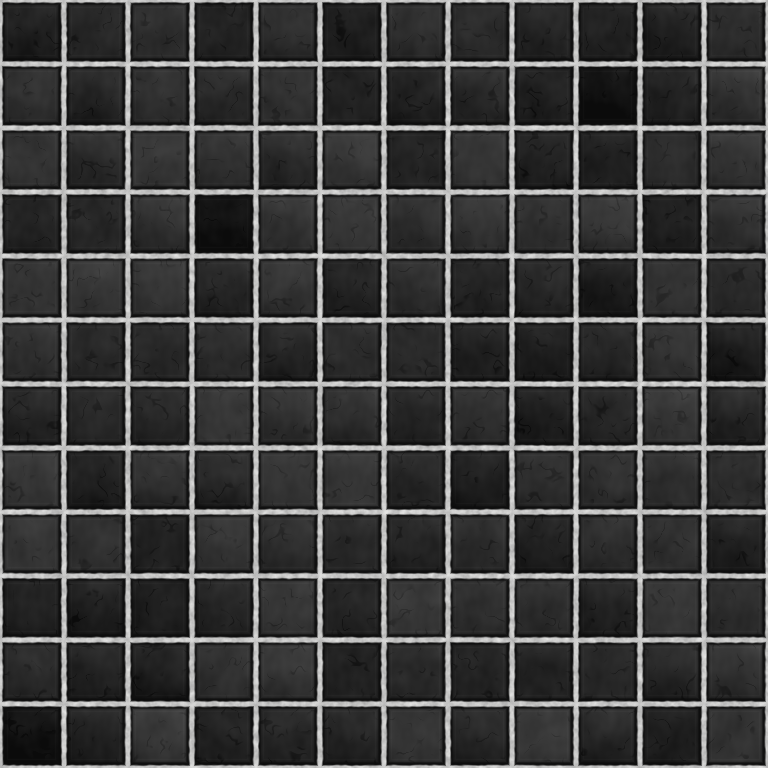
A three.js fragment shader for this texture:

```glsl
// Square black mosaic tiles with dark bevelled rims, faint cracks and pale mottled grout.
varying vec2 vUv;

const float TILES = 12.0;
const float GROUT_HALF = 0.041;   // half grout width, in tiles
const float EDGE_SOFT = 0.019;    // edge smoothing, in tiles
const vec3 GROUT_DARK = vec3(0.58);
const vec3 GROUT_LIGHT = vec3(0.91, 0.91, 0.905);
const vec3 RIM_COLOR = vec3(0.045);

float hash(vec2 p, float seed) {
  vec3 q = fract(vec3(p.xyx + seed * 1.37) * vec3(0.1031, 0.1030, 0.0973));
  q += dot(q, q.yzx + 33.33);
  return fract((q.x + q.y) * q.z);
}

// Gradient noise that wraps after a whole number of cells, about -1 to 1
float cornerSlope(vec2 cell, vec2 offset, float period) {
  float angle = 6.28318 * hash(mod(cell, period), 5.0);
  return dot(vec2(cos(angle), sin(angle)), offset);
}

float gradientNoise(vec2 p, float period) {
  vec2 i = floor(p);
  vec2 f = fract(p);
  vec2 u = f * f * f * (f * (f * 6.0 - 15.0) + 10.0);
  vec2 e = vec2(1.0, 0.0);
  float low = mix(cornerSlope(i, f, period),
                  cornerSlope(i + e.xy, f - e.xy, period), u.x);
  float high = mix(cornerSlope(i + e.yx, f - e.yx, period),
                   cornerSlope(i + e.xx, f - e.xx, period), u.x);
  return 1.4 * mix(low, high, u.y);
}

float fbm(vec2 p, float period) {
  float sum = 0.0;
  float gain = 0.6;
  for (int i = 0; i < 3; i++) {
    sum += gain * gradientNoise(p, period);
    p *= 2.0;
    period *= 2.0;
    gain *= 0.5;
  }
  return sum;
}

// Distance inward from the border of a centred box
float boxInset(vec2 p, float halfSize) {
  vec2 d = halfSize - abs(p);
  return min(d.x, d.y);
}

// Thin broken lines along the zero level of warped noise
float cracks(vec2 p, float period) {
  vec2 warp = vec2(gradientNoise(p * 2.0 + 7.0, period),
                   gradientNoise(p * 2.0 + 31.0, period));
  float line = abs(gradientNoise(p + 0.35 * warp, period));
  float broken = smoothstep(0.0, 0.35, gradientNoise(p * 1.0 + 53.0, period));
  return broken * (1.0 - smoothstep(0.02, 0.10, line));
}

// Grey level of one tile face; local runs from -0.5 to 0.5
float tileShade(vec2 local, vec2 id) {
  vec2 shift = floor(100.0 * vec2(hash(id, 1.0), hash(id, 2.0)));
  float tone = mix(0.115, 0.215, hash(id, 3.0));
  tone -= 0.055 * smoothstep(0.86, 0.96, hash(id, 4.0));

  // Sheen brightens towards the upper right, by a different amount per tile
  float sheen = mix(0.02, 0.11, hash(id, 6.0));
  tone += sheen * (local.y + 0.35 * local.x);

  tone += 0.045 * fbm(local * 1.8 + shift + 0.5, 256.0);
  tone += 0.012 * gradientNoise(local * vec2(9.0, 5.0) + shift, 256.0);
  tone -= 0.045 * cracks(local * 3.2 + shift, 256.0);
  return clamp(tone, 0.045, 0.30);
}

void main() {
  vec2 grid = vUv * TILES;
  vec2 id = mod(floor(grid), TILES);
  vec2 local = fract(grid) - 0.5;

  // Tile face and rim, thicker at the right and bottom
  vec3 color = vec3(tileShade(local, id));
  float rimInset = boxInset(local - vec2(-0.008, 0.008), 0.5);
  float rim = 1.0 - smoothstep(0.062, 0.105, rimInset);
  color = mix(color, RIM_COLOR, 0.85 * rim);

  // Faint inner bevel line
  float bevel = 1.0 - smoothstep(0.0, 0.02, abs(rimInset - 0.125));
  color += 0.018 * bevel;

  // Grout with rough edges and mottled tone
  float rough = gradientNoise(vUv * 132.0, 132.0);
  float inset = boxInset(local, 0.5) + 0.009 * rough;
  float grout = 1.0 - smoothstep(GROUT_HALF - EDGE_SOFT, GROUT_HALF + EDGE_SOFT, inset);
  float mottle = 0.62 + 0.5 * fbm(vUv * 96.0 + 0.3, 96.0);
  vec3 groutColor = mix(GROUT_DARK, GROUT_LIGHT, clamp(mottle, 0.0, 1.0));

  gl_FragColor = vec4(mix(color, groutColor, grout), 1.0);
}
```
